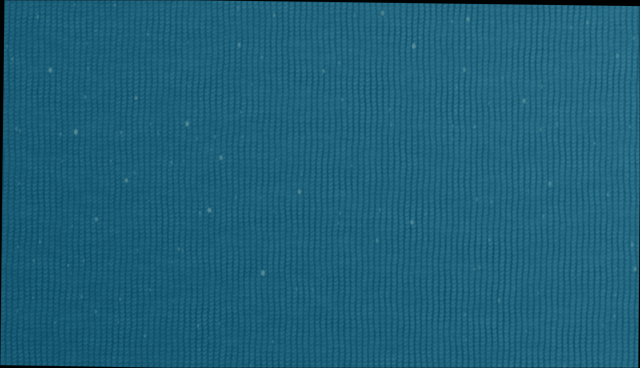
Write a WebGL 2 fragment shader that draws this texture.

```glsl
#version 300 es
precision highp float;
// Fine blue rib-knit cloth: narrow vertical wales made of slanted stitches,
// split by dark grooves, with fibre mottling, pale lint and thin black margins.
// Stitches come from a repeated cell; wear comes from cellular noise and sines.

uniform vec2 u_resolution;
out vec4 fragColor;

const float WALES = 108.0;    // ribs across the canvas
const float COURSES = 88.0;   // stitch rows down the canvas
const float LEAN = 0.0113;    // sideways drift of the ribs per unit height
const vec3 DEEP_TEAL = vec3(0.025, 0.275, 0.375);
const vec3 PALE_TEAL = vec3(0.235, 0.515, 0.615);
const vec3 LINT = vec3(0.40, 0.60, 0.62);
const vec3 MARGIN = vec3(0.0, 0.003, 0.005);

vec2 hash2(vec2 cell) {
    vec3 q = fract(cell.xyx * vec3(0.1031, 0.1030, 0.0973));
    q += dot(q, q.yzx + 33.33);
    return fract((q.xx + q.yz) * q.zy);
}

// Distance to the nearest scattered point, centred near zero.
float cellular(vec2 p) {
    vec2 cell = floor(p);
    float nearest = 4.0;
    for (int j = -1; j <= 1; j++)
        for (int i = -1; i <= 1; i++) {
            vec2 c = cell + vec2(i, j);
            vec2 d = c + hash2(c) - p;
            nearest = min(nearest, dot(d, d));
        }
    return sqrt(nearest) - 0.48;
}

// Slow sideways wander of the yarn.
float wander(vec2 p) {
    return 0.12 * sin(p.y * 9.0 + p.x * 5.0)
         + 0.07 * sin(p.y * 31.0 - p.x * 17.0)
         + 0.05 * sin(p.y * 73.0 + p.x * 41.0);
}

// Height of one wale: a rounded ridge with a narrow groove at each side.
float ridge(float across) {
    float d = abs(fract(across) - 0.5) * 2.0;
    return 0.34 - 1.05 * smoothstep(0.30, 1.0, d);
}

// Two slanted legs per stitch, one longer than the other.
float stitch(vec2 uv) {
    float x = fract(uv.x) - 0.5;
    float slant = abs(x + 0.12) * 0.9;
    float wave = cos(6.28318 * (uv.y - slant));
    return wave * (1.0 - smoothstep(0.30, 0.5, abs(x)));
}

// Sparse soft flecks, each with its own place, size and strength.
float flecks(vec2 p, float density, float size) {
    vec2 cell = floor(p);
    vec2 pick = hash2(cell + 71.0);
    vec2 centre = 0.25 + 0.5 * hash2(cell + 19.0);
    vec2 d = (p - cell - centre) * vec2(1.25, 0.85);
    float radius = size * (0.6 + 0.7 * pick.y);
    float spot = 1.0 - smoothstep(radius * 0.25, radius, length(d));
    return spot * step(pick.x, density) * (0.3 + 0.7 * pick.y);
}

// Coverage of the cloth inside its four slightly crooked edges.
float clothMask(vec2 p, float aspect, float pixel) {
    float left = p.x - LEAN * p.y;
    float top = 1.0 - 0.0132 * max(p.x - 0.53, 0.0) - p.y;
    float bottom = p.y - max(0.007 - 0.0155 * p.x, 0.0);
    float right = aspect - max(0.004 - 0.008 * p.y, 0.0) - p.x;
    float inside = min(min(left, right), min(top, bottom));
    return smoothstep(-0.5 * pixel, pixel, inside);
}

void main() {
    float pixel = 1.0 / u_resolution.y;
    float aspect = u_resolution.x * pixel;
    vec2 p = gl_FragCoord.xy * pixel;
    float side = p.x / aspect;

    // Knit coordinates, tilted with the cloth
    vec2 cloth = vec2(p.x - LEAN * p.y, p.y + LEAN * p.x);
    vec2 knit = cloth * vec2(WALES / aspect, COURSES);
    knit.x += wander(cloth);
    float wale = floor(knit.x);
    knit.y += 0.35 * hash2(vec2(wale, 5.0)).x;

    // Detail fades where its cells get too small to draw
    float waleFade = smoothstep(1.5, 3.5, u_resolution.x / WALES);
    float rowFade = smoothstep(1.5, 3.5, u_resolution.y / COURSES);
    float wear = 1.0 + 0.7 * cellular(cloth * vec2(9.0, 14.0));
    float relief = mix(0.20, 0.30, smoothstep(0.1, 0.8, side)) * wear;

    // Broad light, then yarn relief, then mottling
    float tone = 0.39 + 0.24 * (side - 0.4) + 0.05 * cos(3.0 * (p.y - 0.95));
    tone += relief * ridge(knit.x) * waleFade + 0.03;
    tone += 0.085 * stitch(knit) * rowFade * wear;
    tone += 0.05 * (hash2(floor(knit)).x - 0.5) * rowFade;
    tone += 0.09 * cellular(cloth * vec2(16.0, 75.0));
    tone += 0.07 * cellular(cloth * vec2(120.0, 160.0));
    tone += 0.012 * sin(cloth.y * 47.0 + 2.0 * sin(cloth.x * 6.0));

    vec3 color = mix(DEEP_TEAL, PALE_TEAL, clamp(tone, 0.0, 1.0));
    float lint = flecks(cloth * 13.0, 0.13, 0.10);
    lint += 0.5 * flecks(cloth * 29.0 + 7.0, 0.10, 0.16);
    color = mix(color, LINT, min(lint, 1.0) * 0.75);
    color = mix(MARGIN, color, clothMask(p, aspect, pixel));
    fragColor = vec4(color, 1.0);
}
```
